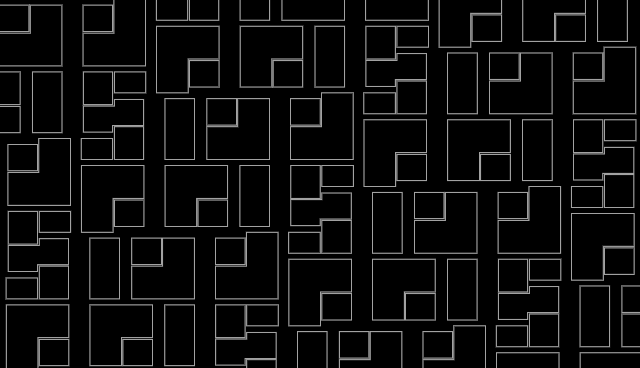
A Shadertoy shader for this pattern:

```glsl
// Thin white outlines of interlocking rectangles and L shapes on black, in a skewed lattice with half-turn symmetry.

const float CANVAS_HEIGHT = 441.0;             // design units per canvas height
const float LINE_WIDTH = 0.84;
const float FILTER_PIXELS = 1.1;               // edge smoothing, in pixels
const vec2 LATTICE_A = vec2(248.7, -112.2);
const vec2 LATTICE_B = vec2(90.0, 167.0);
const vec2 ORIGIN = vec2(474.7, 357.1);        // centre of one cluster
const vec3 BACKGROUND = vec3(0.0);
const vec3 LINE_COLOR = vec3(1.0);

// Signed distance to a rectangle given as (left, bottom, right, top), with mitred corners.
float rectangle(vec2 p, vec4 r) {
    vec2 d = abs(p - 0.5 * (r.xy + r.zw)) - 0.5 * (r.zw - r.xy);
    return max(d.x, d.y);
}

// Rectangle whose lower right quadrant, beyond the notch corner, is cut away.
float notchedRectangle(vec2 p, vec4 r, vec2 notch) {
    float cut = max(notch.x - p.x, p.y - notch.y);
    return max(rectangle(p, r), -cut);
}

// Two offset blocks joined through the middle.
float stepShape(vec2 p) {
    float lower = rectangle(p, vec4(-36.2, -19.6, -1.0, 11.6));
    float upper = rectangle(p, vec4(1.0, -11.6, 36.2, 19.6));
    float bridge = rectangle(p, vec4(-36.2, -11.6, 36.2, 11.6));
    return min(bridge, min(lower, upper));
}

// Filtered coverage of a line along the zero contour of a distance.
float outline(float d, float blur) {
    float reach = 0.5 * (LINE_WIDTH + blur);
    return clamp(reach - abs(d), 0.0, min(LINE_WIDTH, blur)) / blur;
}

// An L shape with a small block set into its notch.
float notchedPair(vec2 p, float left, float bottom, float blur) {
    vec2 q = p - vec2(left, 0.0);
    float large = notchedRectangle(q, vec4(0.0, bottom, 75.0, 52.5), vec2(38.0, 13.2));
    float small = rectangle(q, vec4(39.5, -20.4, 75.0, 11.2));
    return outline(large, blur) + outline(small, blur);
}

// Left half of the motif: two notched pairs, a tall bar and half of the cluster.
float halfMotif(vec2 p, float blur) {
    float ink = notchedPair(p, -287.2, -27.4, blur);
    ink += notchedPair(p, -186.9, -20.4, blur);
    ink += outline(rectangle(p, vec4(-97.2, -20.4, -61.7, 52.5)), blur);
    ink += outline(rectangle(p, vec4(-36.2, 13.2, -1.0, 52.5)), blur);
    ink += outline(rectangle(p, vec4(1.0, 27.4, 38.7, 52.5)), blur);
    return ink;
}

// The whole motif: both halves, related by a half turn, and the central step.
float motif(vec2 p, float blur) {
    return halfMotif(p, blur) + halfMotif(-p, blur) + outline(stepShape(p), blur);
}

void mainImage(out vec4 fragColor, in vec2 fragCoord) {
    float unitsPerPixel = CANVAS_HEIGHT / iResolution.y;
    float blur = FILTER_PIXELS * unitsPerPixel;
    vec2 p = fragCoord * unitsPerPixel - ORIGIN;

    // Move to the nearest lattice point, then gather its overlapping neighbours.
    mat2 lattice = mat2(LATTICE_A, LATTICE_B);
    p -= lattice * round(inverse(lattice) * p);

    float ink = 0.0;
    for (int i = -1; i <= 1; i++) {
        for (int j = -1; j <= 1; j++) {
            ink += motif(p - lattice * vec2(i, j), blur);
        }
    }

    fragColor = vec4(mix(BACKGROUND, LINE_COLOR, min(ink, 1.0)), 1.0);
}
```
